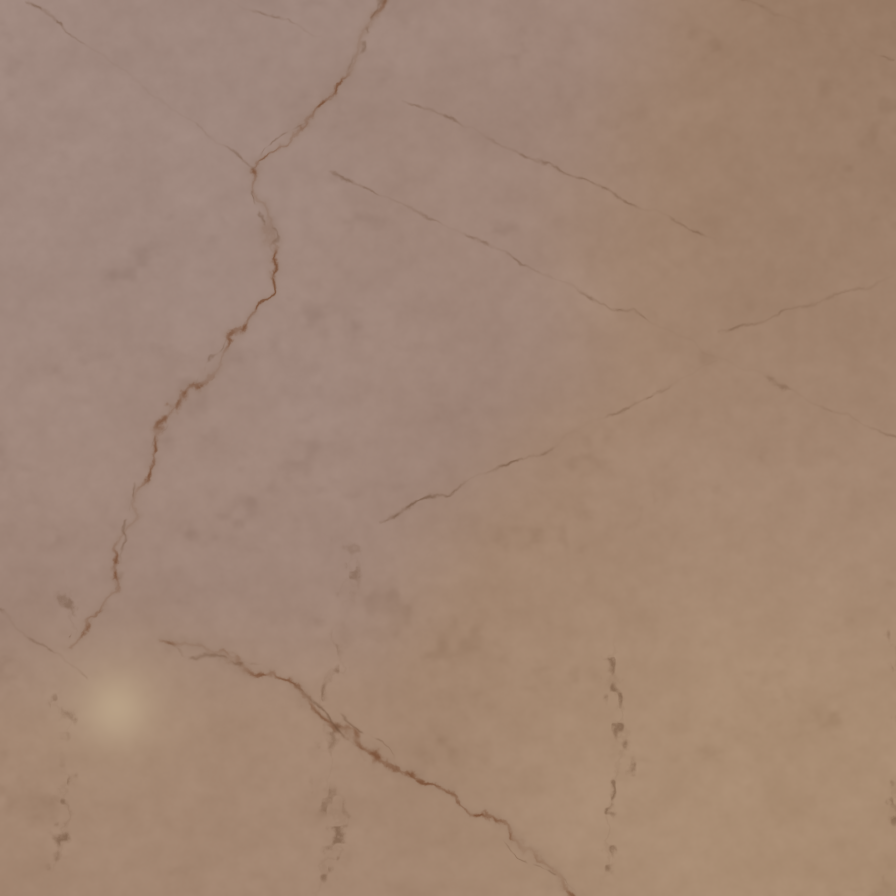
A Shadertoy shader for this texture:

```glsl
// Polished beige-mauve marble with rusty cracks, faint hairlines and a soft lamp reflection
#define MAUVE vec3(0.622, 0.531, 0.492)
#define ROSE vec3(0.622, 0.522, 0.471)
#define TAN vec3(0.632, 0.520, 0.438)
#define SHADE vec3(0.602, 0.490, 0.408)
#define SAND vec3(0.662, 0.550, 0.450)
#define RUST vec3(0.44, 0.27, 0.17)
#define UMBER vec3(0.40, 0.29, 0.21)
#define GLOW vec3(0.74, 0.65, 0.54)
#define CRACK_WIDTH 0.0022
#define HAIR_WIDTH 0.0017
#define JITTER 0.030
#define MOTTLE 0.040

// Upper crack (first seven points), then lower crack
const vec2 crackPath[12] = vec2[12](
    vec2(0.43, 1.01), vec2(0.375, 0.895), vec2(0.285, 0.81), vec2(0.31, 0.68),
    vec2(0.175, 0.515), vec2(0.117, 0.32), vec2(0.08, 0.28), vec2(0.175, 0.29),
    vec2(0.305, 0.245), vec2(0.43, 0.15), vec2(0.56, 0.08), vec2(0.64, -0.01));
// Start and end of each hairline, strongest first
const vec4 hairlines[11] = vec4[11](
    vec4(0.0, 0.315, 0.095, 0.245), vec4(0.425, 0.418, 0.585, 0.488),
    vec4(0.325, 0.24, 0.41, 0.155), vec4(0.03, 1.0, 0.285, 0.81),
    vec4(0.37, 0.81, 0.70, 0.65), vec4(0.45, 0.89, 0.80, 0.73),
    vec4(0.70, 0.65, 1.0, 0.51), vec4(0.80, 0.63, 1.0, 0.69),
    vec4(0.585, 0.488, 0.80, 0.60), vec4(0.25, 1.0, 0.36, 0.96), vec4(0.83, 1.0, 1.0, 0.93));

float hash(vec2 p) {
    vec3 q = fract(vec3(p.xyx) * 0.1031);
    q += dot(q, q.yzx + 33.33);
    return fract((q.x + q.y) * q.z);
}

float noise(vec2 p) {
    vec2 i = floor(p), f = fract(p);
    f = f * f * (3.0 - 2.0 * f);
    return mix(mix(hash(i), hash(i + vec2(1, 0)), f.x),
               mix(hash(i + vec2(0, 1)), hash(i + vec2(1, 1)), f.x), f.y);
}

// Zero-centred fractal noise
float fbm(vec2 p) {
    float sum = 0.0, amp = 0.5;
    for (int i = 0; i < 5; i++) {
        sum += amp * (noise(p) - 0.5);
        p = mat2(1.6, 1.2, -1.2, 1.6) * p + 7.3;
        amp *= 0.5;
    }
    return sum;
}

vec2 wobble(vec2 p) { return vec2(fbm(p), fbm(p + 17.0)); }

float softLine(float d, float width) { return exp(-d * d / (width * width)); }

float segmentDistance(vec2 p, vec2 a, vec2 b) {
    vec2 ab = b - a;
    return length(p - a - ab * clamp(dot(p - a, ab) / dot(ab, ab), 0.0, 1.0));
}

float crackDistance(vec2 p) {
    float d = 1.0;
    for (int i = 0; i < 11; i++)
        if (i != 6) d = min(d, segmentDistance(p, crackPath[i], crackPath[i + 1]));
    return d;
}

// Stone colour: mauve upper left through rose to tan lower right, with mottling
vec3 stone(vec2 p) {
    vec2 w = p + 0.09 * wobble(p * 5.0);
    float t = w.y - 0.57;
    float edge = max(w.x - 0.63 - min(0.25 * t, 0.69 * t), 0.27 - w.y);
    float corner = smoothstep(0.45, 0.88, w.y) * smoothstep(0.64, 0.86, w.x);
    float sandy = smoothstep(0.52, 0.16, w.y) * smoothstep(0.35, 0.85, w.x);
    vec3 col = mix(MAUVE, ROSE, smoothstep(-0.50, -0.05, edge + 0.12 * fbm(p * 9.0 + 60.0)));
    col = mix(col, TAN, smoothstep(-0.11, 0.10, edge));
    col = mix(mix(col, SHADE, corner), SAND, sandy);
    float clouds = 0.75 * fbm(p * 6.0 + 3.0) + 0.7 * fbm(p * vec2(24.0, 32.0));
    col += MOTTLE * clouds * vec3(1.0, 1.05, 1.1) + 0.026 * fbm(p * 85.0 + 11.0);
    float smudge = smoothstep(0.08, 0.30, fbm(p * vec2(14.0, 20.0) + 50.0));
    return col - 0.030 * smudge * smoothstep(0.2, 0.9, noise(p * 75.0));
}

void mainImage(out vec4 fragColor, in vec2 fragCoord) {
    vec2 p = fragCoord / iResolution.xy;
    float grit = smoothstep(0.25, 0.75, noise(p * 120.0));
    float broken = smoothstep(0.20, 0.70, noise(p * 27.0 + 2.0));
    // Lamp reflection
    float r = length(p - vec2(0.13, 0.21));
    vec3 col = mix(stone(p), GLOW, 0.6 * softLine(r, 0.036) + 0.25 * softLine(r, 0.08));

    // Jagged rusty cracks: a main strand, a stray strand and swollen patches
    float d = crackDistance(p + JITTER * wobble(p * 38.0));
    float stray = crackDistance(p + 1.7 * JITTER * wobble(p * 19.0 + 40.0));
    float swell = smoothstep(0.62, 0.85, noise(p * 11.0 + 4.0));
    float crack = softLine(d, CRACK_WIDTH * (1.0 + swell * grit));
    col = mix(col, TAN * 0.88, 0.25 * softLine(d, 0.007));
    col = mix(col, UMBER, 0.32 * softLine(stray, HAIR_WIDTH) * (1.0 - broken) * grit);
    col = mix(col, RUST, crack * (0.10 + 0.20 * broken + 0.42 * grit * max(broken, swell)));

    // Faint hairlines, broken into dashes
    vec2 h = p + 0.6 * JITTER * wobble(p * 34.0 + 5.0);
    float marks = 0.0;
    for (int i = 0; i < 11; i++) {
        float dist = segmentDistance(h, hairlines[i].xy, hairlines[i].zw);
        marks = max(marks, mix(0.62, 0.24, sqrt(float(i) / 10.0)) * softLine(dist, HAIR_WIDTH));
    }
    marks *= 0.10 + 0.90 * smoothstep(0.32, 0.68, noise(p * 30.0 + 9.0)) * (0.35 + 0.65 * grit);

    // Upright seams dissolved into ragged specks
    for (int i = 0; i < 4; i++) {
        float k = float(i);
        float x = 0.06 + 0.31 * k + 0.05 * p.y + 0.05 * fbm(vec2(p.y * 14.0, k * 5.0));
        float off = p.x - x + 0.045 * fbm(p * 55.0 + k * 9.0);
        float reach = smoothstep(0.42, 0.28, p.y - 0.03 * k);
        float patches = smoothstep(0.35, 0.75, noise(vec2(p.y * 19.0, k * 7.0)));
        float specks = smoothstep(0.55, 0.85, noise(p * vec2(130.0, 95.0) + k * 13.0));
        marks += reach * patches * (0.07 * softLine(off, 0.003) + 0.42 * specks * softLine(off, 0.007));
    }
    fragColor = vec4(mix(col, UMBER, min(marks, 0.7)), 1.0);
}
```
